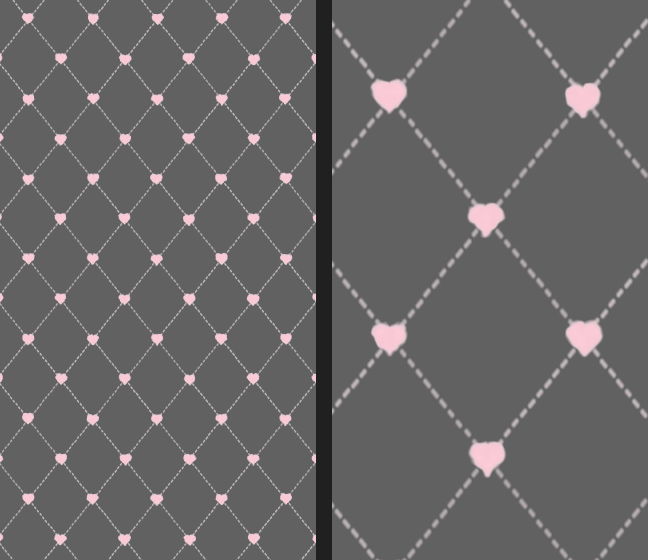
Left: the whole. Right: its middle third, enlarged.
Write a Shadertoy shader that draws this pattern.

```glsl
// Small pink hearts on a charcoal ground, joined by a diamond lattice of
// stitched dashes. Skewed lattice coordinates give both the stitch lines and
// the nearest heart; hash and value noise make each one slightly uneven.

float hash(vec2 p) {
    vec3 q = fract(vec3(p.xyx) * 0.1031);
    q += dot(q, q.yzx + 33.33);
    return fract((q.x + q.y) * q.z);
}

float valueNoise(vec2 p) {
    vec2 i = floor(p), f = fract(p);
    f = f * f * (3.0 - 2.0 * f);
    return mix(mix(hash(i), hash(i + vec2(1, 0)), f.x),
               mix(hash(i + vec2(0, 1)), hash(i + vec2(1, 1)), f.x), f.y);
}

// Heart with its tip at the origin, about 1.2 wide and 1.1 tall
float heartDistance(vec2 p) {
    p.x = abs(p.x);
    if (p.x + p.y > 1.0) return length(p - vec2(0.25, 0.75)) - sqrt(2.0) / 4.0;
    vec2 toNotch = p - vec2(0.0, 1.0);
    vec2 toSide = p - 0.5 * max(p.x + p.y, 0.0);
    return sqrt(min(dot(toNotch, toNotch), dot(toSide, toSide))) * sign(p.x - p.y);
}

// Stitch coverage: lines at whole values of 'across', dashes along 'along'
float stitches(float across, float along, float seed, float soft) {
    float line = floor(across + 0.5);
    float dash = floor(along * 12.0);
    vec2 id = vec2(line + seed, dash + 200.0);
    vec2 d = vec2((fract(along * 12.0) - 0.5) * 0.0535, (across - line) * 0.627);
    d.y += (hash(id) - 0.5) * 0.006;
    float halfLength = 0.008 + 0.005 * hash(id + 17.0);
    float dist = length(vec2(max(abs(d.x) - halfLength, 0.0), d.y)) - 0.009;
    float wear = 0.78 + 0.22 * hash(vec2(line + seed, floor(along) + 70.0));
    return wear * (1.0 - smoothstep(-soft, soft, dist));
}

void mainImage(out vec4 fragColor, in vec2 fragCoord) {
    // Seven vertical repeats; one unit is one repeat
    const float cellWidth = 0.8037;
    vec2 p = fragCoord / iResolution.y * 7.0 - vec2(0.357, 0.757);
    float soft = max(0.008, 5.25 / iResolution.y);

    // Whole values of both diagonals meet at the hearts
    float u = p.x / cellWidth;
    vec2 diagonal = vec2(u + p.y, u - p.y);
    vec3 color = vec3(0.38);
    float thread = max(stitches(diagonal.x, diagonal.y, 40.0, soft),
                       stitches(diagonal.y, diagonal.x, 90.0, soft));
    color = mix(color, vec3(0.78, 0.74, 0.75), thread);

    // Nearest heart, slightly shifted and resized
    vec2 node = floor(diagonal + 0.5);
    vec2 center = 0.5 * vec2((node.x + node.y) * cellWidth, node.x - node.y);
    vec2 id = node + 50.0;
    vec2 h = p - center + (vec2(hash(id), hash(id + 31.0)) - 0.5) * 0.018;
    float size = 0.106 * (0.96 + 0.08 * hash(id + 63.0));
    float rough = valueNoise(p * 38.0 + 300.0) - 0.5;
    float heart = heartDistance(h / size + vec2(0.0, 0.55)) * size - 0.011 + rough * 0.014;

    // Pale rim around a lightly mottled pink fill
    vec3 pink = vec3(0.98, 0.79, 0.84) + 0.02 * rough;
    vec3 fill = mix(pink, vec3(0.91, 0.80, 0.83), smoothstep(-0.02, -0.004, heart));
    color = mix(color, fill, 1.0 - smoothstep(-soft, soft, heart));

    fragColor = vec4(color, 1.0);
}
```
